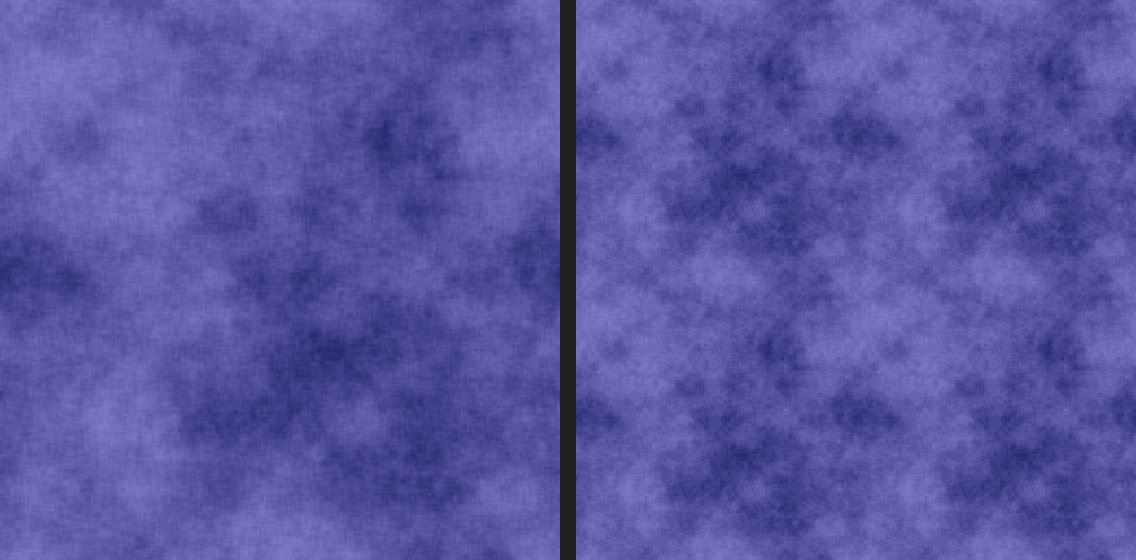
Left, the tile; right, the same tile 2 across and 2 down.
Reproduce this texture procedurally as a three.js fragment shader.

```glsl
// Mottled indigo cloth: soft tiling clouds with a faint woven grain.
varying vec2 vUv;

const vec3 BASE_COLOR = vec3(0.348, 0.339, 0.637);
const vec3 TONE_RANGE = vec3(1.0, 0.97, 1.0);   // colour change per unit of tone
const float CLOUD_CONTRAST = 0.105;
const float CLOUD_CELLS = 4.0;                  // cells across in the first octave
const float CLOUD_GAIN = 0.68;
const int CLOUD_OCTAVES = 7;
const float DARK_SKEW = 0.12;                   // deepens shadows, softens lights
const float CLOUD_VARIANCE = 0.34;
const vec2 THREAD_CELLS = vec2(64.0, 256.0);    // along and across a thread
const float THREAD_CONTRAST = 0.019;
const float GRAIN_CELLS = 256.0;
const float GRAIN_CONTRAST = 0.010;
const float SEED = 29.0;

float hash(vec3 p) {
  p = fract(p * 0.1031);
  p += dot(p, p.zyx + 31.32);
  return fract((p.x + p.y) * p.z);
}

// Wrapped lattice value in -1..1; the right half negates the left
// (shifted by half a period), so every octave averages to zero.
float latticeValue(vec2 cell, vec2 period, float seed) {
  cell = mod(cell, period);
  float mirrored = step(0.5 * period.x, cell.x);
  cell = mod(cell - mirrored * 0.5 * period, period);
  return (2.0 * hash(vec3(cell, seed)) - 1.0) * (1.0 - 2.0 * mirrored);
}

// Smooth value noise that repeats once over the unit square.
float tileNoise(vec2 uv, vec2 period, float seed) {
  vec2 p = uv * period;
  vec2 cell = floor(p);
  vec2 f = fract(p);
  vec2 w = f * f * (3.0 - 2.0 * f);
  float bottom = mix(latticeValue(cell, period, seed),
                     latticeValue(cell + vec2(1.0, 0.0), period, seed), w.x);
  float top = mix(latticeValue(cell + vec2(0.0, 1.0), period, seed),
                  latticeValue(cell + vec2(1.0, 1.0), period, seed), w.x);
  return mix(bottom, top, w.y);
}

// Octaves of wrapped noise, from broad patches to fine mottling.
float clouds(vec2 uv) {
  float sum = 0.0;
  float amplitude = 1.0;
  float cells = CLOUD_CELLS;
  for (int i = 0; i < CLOUD_OCTAVES; i++) {
    sum += amplitude * tileNoise(uv, vec2(cells), SEED + 13.0 * float(i));
    amplitude *= CLOUD_GAIN;
    cells *= 2.0;
  }
  return sum;
}

// Short crossing streaks plus a fine speckle.
float weave(vec2 uv) {
  float threads = tileNoise(uv, THREAD_CELLS, SEED + 131.0)
                + tileNoise(uv, THREAD_CELLS.yx, SEED + 157.0);
  float grain = tileNoise(uv, vec2(GRAIN_CELLS), SEED + 181.0);
  return threads * THREAD_CONTRAST + grain * GRAIN_CONTRAST;
}

void main() {
  float cloud = clouds(vUv);
  cloud -= DARK_SKEW * (cloud * cloud - CLOUD_VARIANCE);
  float tone = cloud * CLOUD_CONTRAST + weave(vUv);
  gl_FragColor = vec4(clamp(BASE_COLOR + TONE_RANGE * tone, 0.0, 1.0), 1.0);
}
```
